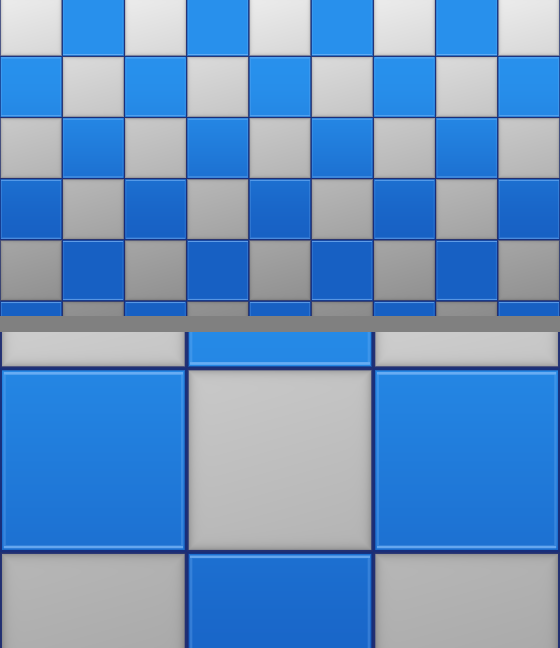
Top, the full canvas; bottom, a detail of the centre.
Give the GLSL for this pattern, as a Shadertoy shader.

```glsl
// Glossy blue and brushed grey checkerboard with navy seams and bevelled tiles

// Antialiased line of a given half width around distance zero
float line(float dist, float halfWidth, float pixel) {
    return 1.0 - smoothstep(halfWidth - 0.6 * pixel, halfWidth + 0.6 * pixel, abs(dist));
}

// Grey fades down the whole canvas, with a slight slant across each tile
vec3 greyTile(float height, vec2 local) {
    float shade = mix(0.555, 0.915, height) + 0.02 * (0.5 - local.x);
    return vec3(shade);
}

// Blue holds its shade near the top and the bottom and blends between
vec3 blueTile(float height) {
    float blend = smoothstep(0.2, 0.8, height);
    return mix(vec3(0.09, 0.375, 0.765), vec3(0.155, 0.565, 0.925), blend);
}

void mainImage(out vec4 fragColor, in vec2 fragCoord) {
    vec2 uv = fragCoord / iResolution.y;
    float pixel = 1.0 / iResolution.y;

    // Nine columns; rows are slightly shorter and start above the lower edge
    vec2 tileSize = vec2(iResolution.x / iResolution.y / 9.0, 0.1936);
    vec2 grid = (uv - vec2(0.0, 0.0475)) / tileSize;
    vec2 cell = floor(grid);
    vec2 local = fract(grid);
    bool isBlue = mod(cell.x + cell.y, 2.0) > 0.5;

    // Distance to the nearest vertical and horizontal edge
    vec2 edge = (0.5 - abs(local - 0.5)) * tileSize;
    float nearest = min(edge.x, edge.y);

    vec3 color;
    if (isBlue) {
        color = blueTile(uv.y);
        // Bevel glint: bright on top and bottom, faint on the sides
        float glintY = line(edge.y - 0.0052, 0.0014, pixel) * step(0.004, edge.x);
        float glintX = line(edge.x - 0.0048, 0.0012, pixel) * step(0.004, edge.y);
        color = mix(color, vec3(0.52, 0.74, 0.98), max(0.7 * glintY, 0.25 * glintX));
    } else {
        color = greyTile(uv.y, local);
        // Soft shadow cast by the raised blue neighbours
        color *= 1.0 - 0.35 * exp(-nearest / 0.004);
    }

    // Navy seam between tiles
    color = mix(color, vec3(0.09, 0.15, 0.44), 0.9 * line(nearest, 0.0021, pixel));

    fragColor = vec4(color, 1.0);
}
```
